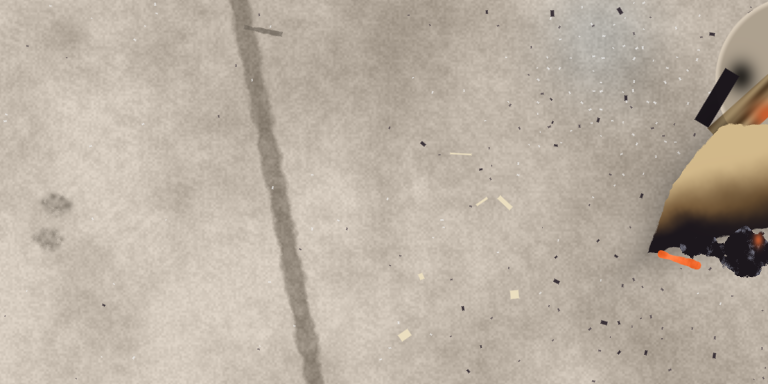
Reproduce this texture procedurally as a Shadertoy shader.

```glsl
// A dusty floor with a worn strip, prints, splinters and soot, and a burnt
// heap at the right. Blobs and noise tint it; distance functions cut shapes.

const vec3 DUST = vec3(0.825, 0.783, 0.732);
const vec3 GRIME = vec3(0.66, 0.617, 0.565);
const vec3 WORN = vec3(0.53, 0.49, 0.44);
const vec3 SOOT = vec3(0.11, 0.09, 0.11);
const vec3 WOOD = vec3(0.42, 0.31, 0.19);
const vec3 CREAM = vec3(0.82, 0.72, 0.54);
const vec3 FLAME = vec3(0.98, 0.45, 0.22);
const float STRIP_HALF_WIDTH = 0.024;
const float GRAIN = 0.07;

float hash(vec2 p) { return fract(sin(dot(p, vec2(127.1, 311.7))) * 43758.5); }

float noise(vec2 p) {
  vec2 i = floor(p), f = fract(p), e = vec2(1, 0);
  f = f * f * (3.0 - 2.0 * f);
  return mix(mix(hash(i), hash(i + e), f.x), mix(hash(i + e.yx), hash(i + 1.0), f.x), f.y);
}

float fbm(vec2 p) {
  float sum = 0.0;
  for (float amp = 0.5; amp > 0.03; amp *= 0.5) {
    sum += amp * noise(p);
    p = mat2(1.6, 1.2, -1.2, 1.6) * p + 7.3;
  }
  return sum;
}

float blob(vec2 p, float x, float y, float rx, float ry) {
  vec2 q = (p - vec2(x, y)) / vec2(rx, ry);
  return exp(-dot(q, q));
}

float mask(float d) { return clamp(0.5 - 0.7 * d * iResolution.y, 0.0, 1.0); }

float bar(vec2 p, float x, float y, float w, float h, float angle) {
  p -= vec2(x, y);
  float s = sin(angle), k = cos(angle);
  vec2 q = abs(vec2(k * p.x + s * p.y, k * p.y - s * p.x)) - vec2(w, h);
  return length(max(q, 0.0)) + min(max(q.x, q.y), 0.0);
}

// Signed height over a sloped line
float above(vec2 p, float x, float y, float slope) {
  return (p.y - y - slope * (p.x - x)) / sqrt(1.0 + slope * slope);
}

// One turned fleck in a share of the grid cells
float flecks(vec2 p, float cells, float density, float r) {
  vec2 id = floor(p * cells), s = id + cells;
  vec2 c = (id + 0.25 + 0.5 * vec2(hash(s), hash(s + 3.7))) / cells;
  r *= 0.35 + 0.65 * hash(s + 8.1);
  return mask(bar(p, c.x, c.y, r, r * 0.55, 6.3 * hash(s + 5.3))) * step(hash(s + 11.9), density);
}

float paw(vec2 p, float x, float y) {
  float m = blob(p, x, y, 0.025, 0.018);
  for (float a = 0.3; a < 3.0; a += 0.75)
    m += blob(p, x + 0.034 * cos(a), y + 0.034 * sin(a), 0.011, 0.011);
  return min(m, 1.0);
}

vec3 ground(vec2 p, float bump) {
  vec2 q = p + 0.05 * (vec2(fbm(p * 6.0), fbm(p * 6.0 + 40.0)) - 0.5);
  float t = 0.27 + 1.3 * (fbm(p * 4.0 + 3.0) - 0.48) + 0.6 * bump;
  t += 0.55 * blob(q, 1.04, 0.88, 0.2, 0.3) + 0.4 * blob(q, 1.0, 0.52, 0.07, 0.15);
  t += 0.25 * blob(q, 0.35, 0.95, 0.38, 0.25) + 0.4 * blob(q, 0.16, 0.9, 0.06, 0.05);
  t += 0.5 * blob(q, 1.73, 0.58, 0.17, 0.4) + 0.45 * blob(q, 1.66, 0.15, 0.42, 0.2);
  t -= 0.25 * blob(q, 1.22, 0.49, 0.2, 0.12) + 0.2 * blob(q, 0.25, 0.25, 0.5, 0.3);
  vec3 c = mix(DUST, GRIME, clamp(t, -0.08, 1.1));
  c += vec3(-0.02, 0.01, 0.035) * blob(q, 1.57, 0.9, 0.14, 0.16);
  // Worn strip, crack and paw prints
  float strip = abs(p.x - 0.822 + 0.2 * p.y) - STRIP_HALF_WIDTH + 0.03 * bump;
  c = mix(c, WORN, smoothstep(0.008, -0.008, strip) * (0.85 + 0.7 * bump));
  c = mix(c, WORN * 0.8, 0.7 * mask(bar(p, 0.685, 0.92, 0.05, 0.005, -0.2) + 0.012 * bump));
  float paws = paw(p, 0.145, 0.455) + paw(p, 0.125, 0.362);
  return mix(c, WORN * 0.85, 0.65 * paws * smoothstep(-0.25, 0.1, bump));
}

void mainImage(out vec4 fragColor, in vec2 fragCoord) {
  vec2 p = fragCoord / iResolution.xy * vec2(2, 1);
  float bump = fbm(p * 32.0) - 0.5, near = smoothstep(0.9, 1.85, p.x);
  vec3 col = ground(p, bump) + GRAIN * (noise(p * 170.0) - 0.5);
  // Soot, grit and splinters
  col = mix(col, SOOT * 1.6, 0.9 * flecks(p, 17.0, 0.015 + 0.16 * near, 0.009));
  col = mix(col, SOOT * 2.0, 0.7 * flecks(p, 38.0, 0.01 + 0.08 * near, 0.004));
  col = mix(col, vec3(0.94), 0.8 * flecks(p, 36.0, 0.02 + 0.35 * blob(p, 1.62, 0.82, 0.26, 0.28), 0.004));
  float chips = min(bar(p, 1.315, 0.472, 0.022, 0.006, -0.75), bar(p, 1.255, 0.475, 0.017, 0.003, 0.6));
  chips = min(chips, min(bar(p, 1.2, 0.599, 0.028, 0.002, -0.05), bar(p, 1.34, 0.233, 0.011, 0.011, 0.1)));
  chips = min(chips, min(bar(p, 1.054, 0.127, 0.015, 0.01, 0.6), bar(p, 1.097, 0.28, 0.006, 0.008, 0.4)));
  col = mix(col, vec3(0.92, 0.87, 0.75), mask(chips));
  // Disc, handle and back board
  float disc = length(p - vec2(2.083, 0.792)) - 0.22;
  vec3 metal = vec3(0.68, 0.63, 0.56) + 0.16 * smoothstep(-0.016, -0.002, disc);
  col = mix(col, metal * (1.0 - 0.75 * blob(p, 1.93, 0.8, 0.035, 0.04)), mask(disc));
  col = mix(col, SOOT, mask(bar(p, 1.867, 0.745, 0.078, 0.021, 1.03)));
  vec3 board = mix(WOOD * 0.7, CREAM * 0.85, noise(vec2(p.x - p.y, p.x + p.y) * vec2(45, 8)));
  board = mix(board, FLAME * 0.8, blob(p, 2.0, 0.7, 0.04, 0.035));
  col = mix(col, board, mask(bar(p, 1.96, 0.715, 0.12, 0.042, 0.73)));
  // Front sheet, shadowed and scorched
  float edge = max(above(p, 1.688, 0.349, 2.7), above(p, 1.75, 0.518, 1.22));
  edge = max(max(edge, p.y - 0.675), -above(p, 1.688, 0.34, 0.22)) + 0.018 * bump;
  col *= 1.0 - 0.22 * exp(-max(edge, 0.0) * 22.0) * (1.0 - mask(disc));
  float rise = p.y + 0.04 - 0.24 * p.x + 0.06 * (fbm(p * 9.0) - 0.5);
  vec3 sheet = mix(mix(SOOT, WOOD, smoothstep(0.0, 0.07, rise)), CREAM, smoothstep(0.03, 0.18, rise));
  col = mix(col, mix(sheet, WOOD * 0.8, 0.55 * blob(p, 1.95, 0.47, 0.1, 0.05)), mask(edge));
  // Charcoal and flame
  float coal = length((p - vec2(1.95, 0.345)) * vec2(0.9, 1)) - 0.058;
  coal = min(coal, length((p - vec2(1.835, 0.358)) * vec2(0.45, 1)) - 0.022) + 0.05 * bump;
  vec3 ash = mix(SOOT, vec3(0.42, 0.42, 0.47), smoothstep(0.52, 0.75, fbm(p * 45.0)));
  col = mix(col, mix(ash, FLAME, 0.7 * blob(p, 1.975, 0.375, 0.012, 0.018)), mask(coal));
  float tongue = bar(p, 1.77, 0.323, 0.05, 0.002, -0.29) - 0.007 + 0.01 * bump;
  fragColor = vec4(mix(col, FLAME + 0.3 * bump, mask(tongue)), 1.0);
}
```
